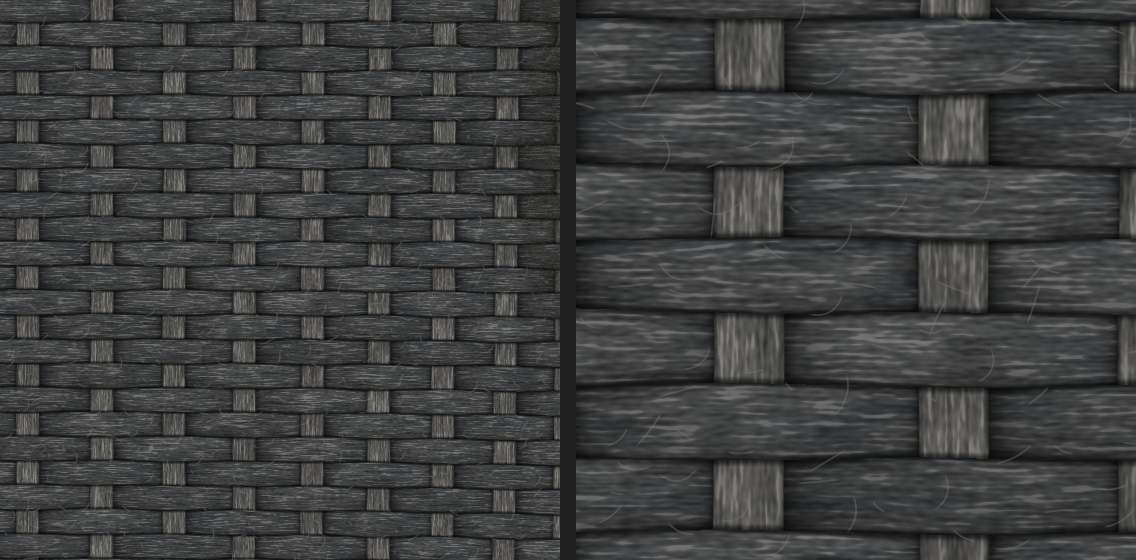
Left, the full canvas; right, a detail of the centre.
A WebGL 2 fragment shader for this texture:

```glsl
#version 300 es
precision highp float;
// Charcoal wicker: flat horizontal strands woven over and under upright stakes.
// Strand and stake coordinates give the weave parity; stretched gradient noise
// makes the brushed grain, and scattered arcs make the loose fibres.

#define ROWS 22.98         // strands down the canvas
#define ROW_OFFSET 1.4     // rows above the first full one
#define ROW_SAG 0.24       // rows lost towards the lower right
#define STAKE_START 0.0495 // centre of the leftmost stake
#define STAKE_STEP 0.1341  // spacing at the left side
#define STAKE_SQUEEZE 0.00173 // spacing loss towards the right
#define STAKE_LEAN 0.009   // lean of the stakes at the right
#define STAKE_HALF 0.0208  // half width of a stake
#define BOW 0.022          // bulge of a strand where it crosses a stake
#define GRAIN 0.31         // contrast of the brushed grain
#define FIBRE_CELLS 36.0   // grid of loose fibres

uniform vec2 u_resolution;
out vec4 fragColor;

const float PI = 3.14159265;
const vec3 STRAND = vec3(0.258, 0.261, 0.261);
const vec3 STRAND_COOL = vec3(0.232, 0.242, 0.250);
const vec3 STAKE = vec3(0.335, 0.332, 0.322);
const vec3 PALE = vec3(0.545, 0.535, 0.510);
const vec3 DIRT = vec3(0.130, 0.120, 0.107);

vec2 hash2(vec2 p) {
  vec3 h = fract(p.xyx * vec3(0.1031, 0.1030, 0.0973));
  h += dot(h, h.yzx + 33.33);
  return fract((h.xx + h.yz) * h.zy);
}

float cornerSlope(vec2 cell, vec2 offset) {
  float angle = 2.0 * PI * hash2(cell).x;
  return dot(vec2(cos(angle), sin(angle)), offset);
}

float gradientNoise(vec2 p) {
  vec2 i = floor(p), f = fract(p);
  vec2 w = f * f * f * (f * (f * 6.0 - 15.0) + 10.0);
  vec2 e = vec2(1.0, 0.0);
  float low = mix(cornerSlope(i, f), cornerSlope(i + e, f - e), w.x);
  float high = mix(cornerSlope(i + e.yx, f - e.yx), cornerSlope(i + 1.0, f - 1.0), w.x);
  return mix(low, high, w.y);
}

// Brushed colour: q.x runs along the grain, q.y across it
vec3 brushed(vec3 base, vec2 q, float paleAmount) {
  float coarse = gradientNoise(q * vec2(15.0, 200.0));
  float fine = gradientNoise(q * vec2(34.0, 400.0) + 71.0);
  float patchy = gradientNoise(q * vec2(14.0, 50.0) + 19.0);
  float speckle = gradientNoise(q * vec2(130.0, 430.0) + 37.0);
  vec3 c = base * (1.0 + GRAIN * (coarse + 1.2 * fine + 0.5 * patchy + 0.9 * speckle));
  float scratch = smoothstep(0.18, 0.44, fine + 0.25 * coarse + 0.25 * patchy + 0.3 * speckle);
  return mix(c, PALE, scratch * paleAmount);
}

// Short curved hairs, one candidate per grid cell
float looseFibres(vec2 p, float pixel) {
  vec2 q = p * FIBRE_CELLS, cell = floor(q);
  float cover = 0.0, aa = pixel * FIBRE_CELLS;
  for (int j = -1; j <= 1; j++)
    for (int i = -1; i <= 1; i++) {
      vec2 id = cell + vec2(i, j);
      vec2 place = hash2(id + 5.0), shape = hash2(id + 57.0);
      float angle = (place.x + shape.y - 1.0) * 1.8;
      vec2 d = q - id - place;
      d = mat2(cos(angle), -sin(angle), sin(angle), cos(angle)) * d;
      d.y -= (shape.x - 0.5) * 2.6 * d.x * d.x;
      float reach = 0.12 + 0.4 * shape.y;
      float line = 1.0 - smoothstep(0.006, 0.012 + aa, abs(d.y));
      line *= 1.0 - smoothstep(0.7 * reach, reach, abs(d.x));
      cover = max(cover, line * step(0.4, shape.x));
    }
  return cover;
}

void main() {
  vec2 p = gl_FragCoord.xy / u_resolution;
  float pixel = 1.0 / min(u_resolution.x, u_resolution.y);
  float corner = p.x * p.x * (1.0 - p.y);

  // Stake coordinate: whole numbers lie on stake centres
  float x = p.x + STAKE_LEAN * (corner - 0.5 * p.x * p.x);
  x += 0.002 * gradientNoise(vec2(p.x * 5.0, p.y * 7.0));
  float root = sqrt(STAKE_STEP * STAKE_STEP - 4.0 * STAKE_SQUEEZE * (x - STAKE_START));
  float column = (STAKE_STEP - root) / (2.0 * STAKE_SQUEEZE);
  float stake = floor(column + 0.5);
  float side = (column - stake) * root;

  // Row coordinate, growing downwards, bulging over the crossed stakes
  float y = (1.0 - p.y) * ROWS - ROW_OFFSET - ROW_SAG * corner;
  y += 0.05 * gradientNoise(p * vec2(8.0, 14.0) + 3.0);
  y += BOW * sin(PI * y) * cos(PI * column);
  float row = floor(y + 0.5);
  float t = y - row;
  bool stakeInFront = mod(row + stake, 2.0) < 0.5;

  // Strand: centred on the stake it covers, u reaches 1 where it goes behind
  float parity = mod(row + 1.0, 2.0);
  float crossed = parity + 2.0 * floor((column - parity) * 0.5 + 0.5);
  float u = column - crossed;
  vec2 seed = hash2(vec2(row, crossed) + 40.0);
  float cool = smoothstep(-0.2, 0.4, gradientNoise(p * vec2(9.0, 50.0) + seed * 9.0) - 0.3 * t);
  vec3 colour = brushed(mix(STRAND, STRAND_COOL, cool), vec2(p.x, y / ROWS) + seed * 8.0, 0.34);
  colour *= 0.93 + 0.14 * seed.x;
  float edge = 0.5 - abs(t);
  float gap = mix(0.07, 0.13, smoothstep(0.2, 0.9, abs(u)));
  colour *= mix(0.42, 1.0, smoothstep(0.0, gap, edge));
  colour *= 1.06 - 0.5 * t * t - 0.20 * t - 0.14 * u * u;

  // Stake, with the shadow it throws on the strand passing behind
  if (stakeInFront) {
    float outside = abs(side) - STAKE_HALF;
    float spread = side > 0.0 ? 0.010 : 0.004;
    colour *= 1.0 - 0.6 * exp(-max(outside, 0.0) / spread);
    vec3 face = brushed(STAKE, vec2(p.y, side) + hash2(vec2(stake, 9.0)) * 8.0, 0.48);
    face *= 0.95 + 0.10 * hash2(vec2(stake, row)).y;
    face *= mix(0.62, 1.0, smoothstep(0.0, 0.004, -outside));
    face *= mix(0.42, 1.0, smoothstep(0.0, 0.11, edge)) * (1.0 + 0.12 * t);
    colour = mix(colour, face, 1.0 - smoothstep(-pixel, pixel, outside));
  }

  // Loose fibres, then dirt and crumbs along the right side
  colour = mix(colour, PALE * 0.9, 0.36 * looseFibres(p, pixel));
  float grime = gradientNoise(p * 13.0) + 0.6 * gradientNoise(p * 41.0);
  float dirt = smoothstep(0.89, 1.0, p.x + 0.08 * grime) * smoothstep(0.25, 0.6, p.y);
  colour = mix(colour, DIRT * (1.0 + gradientNoise(p * 190.0)), 0.45 * dirt);
  float crumbs = smoothstep(0.38, 0.52, gradientNoise(p * 110.0 + 31.0));
  colour = mix(colour, vec3(0.40, 0.36, 0.29), 0.5 * crumbs * dirt);
  fragColor = vec4(clamp(colour, 0.0, 1.0), 1.0);
}
```
